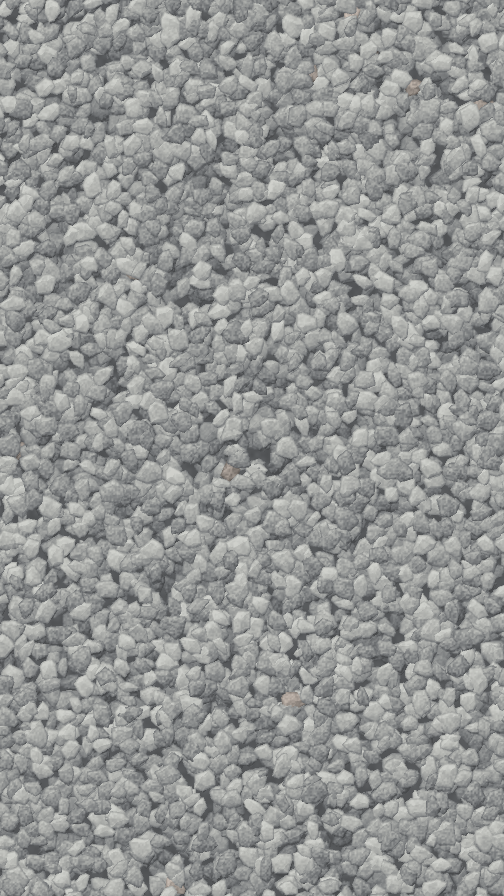
This texture is drawn by a Shadertoy shader. Its source:

```glsl
struct Stone { float height; float edge; float shadow; vec2 normal; vec4 traits; };

vec4 hash(vec3 p) {
    vec4 q = fract(p.xyzx * vec4(.1031, .1030, .0973, .1099));
    q += dot(q, q.wzxy + 33.33);
    return fract((q.xxyz + q.yzzw) * q.zywx);
}

float noise(vec2 p) {
    vec2 i = floor(p), f = fract(p);
    f = f * f * (3. - 2. * f);
    float low = mix(hash(vec3(i, 3)).x, hash(vec3(i + vec2(1, 0), 3)).x, f.x);
    float high = mix(hash(vec3(i + vec2(0, 1), 3)).x, hash(vec3(i + 1., 3)).x, f.x);
    return mix(low, high, f.y);
}

// Topmost chipped stone at p, from four scattered layers
Stone gravel(vec2 p) {
    Stone top = Stone(-.1, 0., 0., vec2(0), vec4(0));
    float blocker = -.1;
    for (int n = 0; n < 36; n++) {
        float layer = float(n / 9);
        vec2 shifted = p + layer * vec2(.37, .61);
        vec2 cell = floor(shifted) + vec2(n % 3 - 1, (n / 3) % 3 - 1);
        vec4 place = hash(vec3(cell, 11. + layer * 47.));
        vec2 q = shifted - cell - .5 - .8 * (place.xy - .5);
        float rank = 1.5 * place.w;
        if (dot(q, q) > .8 || rank + .5 < top.height) continue;

        vec4 traits = hash(vec3(cell, 23. + layer * 47.));
        float angle = place.z * 6.2832;
        mat2 turn = mat2(cos(angle), -sin(angle), sin(angle), cos(angle));
        vec2 stretch = vec2(.87, .87 / mix(.56, 1., traits.x));
        q = turn * q * stretch;
        vec2 lightStep = turn * vec2(-.05, .12) * stretch;
        float size = mix(.37, .51, traits.y * traits.y);
        if (dot(q, q) > 2.6 * size * size) continue;

        // Tilted crown, cut by sloping side facets
        vec2 tilt = (traits.zw - .5) * .5;
        float dome = .2 - dot(q, tilt), edge = 1., litEdge = 1.;
        vec2 normal = tilt;
        for (int k = 0; k < 7; k++) {
            vec3 cut = fract(traits.wxy * 91.7 + float(k) * vec3(.618, .755, .570));
            float a = (float(k) + .7 * cut.x) * .8976;
            vec2 dir = vec2(cos(a), sin(a));
            float inside = size * mix(.8, 1.2, cut.y) - dot(q, dir);
            float slope = mix(.5, 1.4, cut.z);
            edge = min(edge, inside);
            litEdge = min(litEdge, inside - dot(lightStep, dir));
            if (inside * slope < dome) {
                dome = inside * slope;
                normal = dir * slope;
            }
        }
        // Shade falls from a stone lying toward the light
        blocker = max(blocker, mix(-.1, rank + .1, smoothstep(0., .08, litEdge)));
        if (edge > 0. && rank + dome > top.height) {
            normal = mix(normal, q * 2., .4) * turn;
            top = Stone(rank + dome, edge, 0., normal, traits);
        }
    }
    top.shadow = smoothstep(.05, .7, blocker - top.height);
    return top;
}

vec3 shade(vec2 p) {
    Stone s = gravel(p);

    // Mineral grain, roughest on the dark stones
    vec2 grainPos = p + s.traits.xy * 50.;
    float mottle = noise(grainPos * 4.) - .5;
    float grain = noise(grainPos * 12.) - .5;
    float rough = mix(.2, .06, s.traits.z);

    float tone = mix(.54, .74, s.traits.z);
    tone += .12 * clamp(dot(s.normal, vec2(-.35, .94)), -1.1, .9);
    tone += rough * grain + .07 * mottle;
    tone -= .15 * s.shadow;
    tone *= mix(.8, 1., smoothstep(0., .1, s.edge));
    tone *= mix(.72, 1., smoothstep(.1, 1., s.height));
    if (s.height < 0.) tone = .34 + .05 * mottle;
    tone = clamp(tone, .29, .81);

    vec3 tint = mix(vec3(.975, 1., 1.025), vec3(1., 1.008, .985), smoothstep(.35, .75, tone));
    tint = mix(tint, vec3(1.05, .99, .94), step(.997, s.traits.w));
    return tone * tint;
}

void mainImage(out vec4 fragColor, in vec2 fragCoord) {
    // Two diagonal samples soften the stone outlines
    vec2 p = fragCoord / iResolution.x * 24. + 40.;
    vec2 offset = vec2(.25, .25) / iResolution.x * 24.;
    fragColor = vec4(.5 * (shade(p - offset) + shade(p + offset)), 1);
}
```
